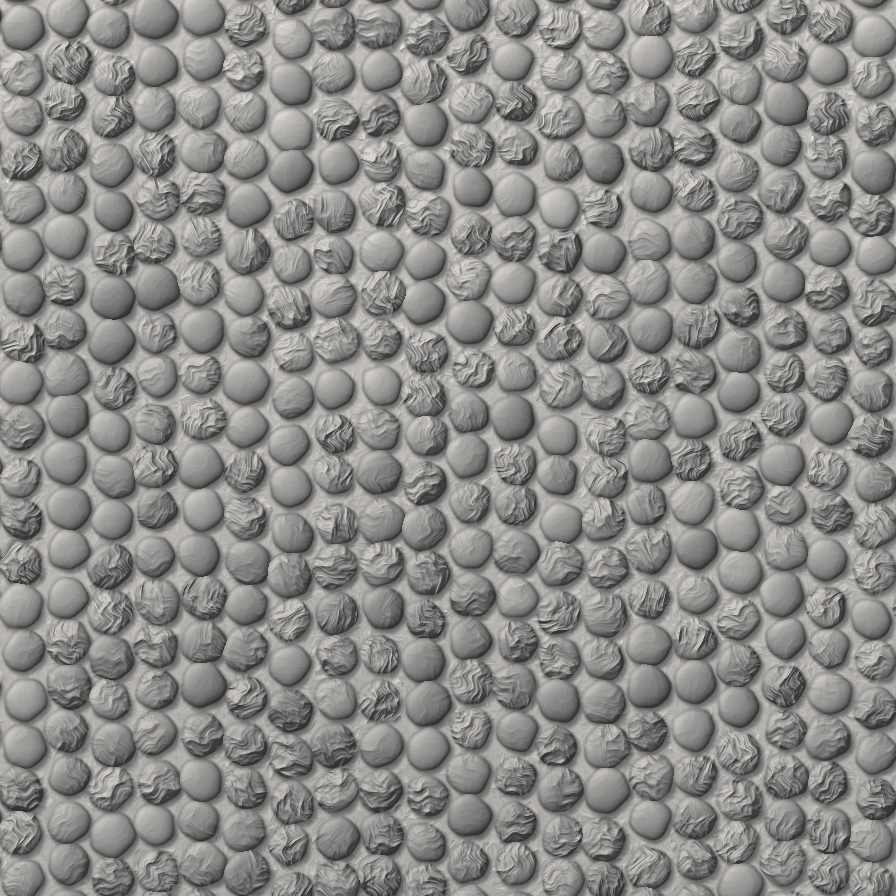
Write a WebGL 2 fragment shader that draws this texture.

```glsl
#version 300 es
precision highp float;
// Staggered columns of crumpled grey domes pressed into a pale membrane, lit from the upper left.

#define COLUMNS 20.0
#define RADIUS 0.485
#define RADIUS_VARIATION 0.07
#define JITTER 0.13
#define STAGGER 0.55
#define CRUMPLE 0.95
#define TILT 0.34
#define AMBIENT 0.235
#define DIFFUSE 0.475
#define MEMBRANE 0.70
#define SHADOW 0.36
#define TINT vec3(1.012, 1.0, 0.986)

uniform vec2 u_resolution;
out vec4 fragColor;

vec2 hash2(vec2 p) {
    vec3 q = fract(p.xyx * vec3(0.1031, 0.1030, 0.0973));
    q += dot(q, q.yzx + 33.33);
    return fract((q.xx + q.yz) * q.zy);
}

mat2 rotation(float a) {
    float c = cos(a), s = sin(a);
    return mat2(c, s, -s, c);
}

// Squared distance to the nearest scattered point: soft hollows, sharp ridges.
float cellular(vec2 p) {
    vec2 cell = floor(p), f = p - cell;
    float nearest = 4.0;
    for (int j = -1; j <= 1; j++)
    for (int i = -1; i <= 1; i++) {
        vec2 o = vec2(i, j);
        vec2 d = o + hash2(cell + o + 71.0) - f;
        nearest = min(nearest, dot(d, d));
    }
    return nearest;
}

// Height of the wrinkled foil, with broad facets and finer creases.
float foil(vec2 p) {
    p += 0.11 * sin(p.yx * 5.3 + 1.7) + 0.04 * sin(p.yx * 14.0 + p * 6.0);
    p *= vec2(0.85, 1.4);
    return 0.15 * cellular(p * 1.9)
         + 0.065 * cellular(p * 4.3 + 9.0)
         + 0.026 * cellular(p * 8.5 + 23.0);
}

float columnShift(float column) {
    return STAGGER * (hash2(vec2(column + 40.0, 7.0)).x - 0.5) + 0.12 * sin(column * 1.9);
}

void main() {
    vec2 uv = gl_FragCoord.xy / u_resolution.y;
    vec2 p = uv * COLUMNS;
    p += 0.025 * sin(p.yx * 5.1 + p * 1.3) + 0.012 * sin(p.yx * 13.0);

    // Find the nearest dome and the closest cast shadow.
    float dist = 9.0, shade = 9.0;
    vec2 local = vec2(0.0), id = vec2(0.0);
    for (int i = -1; i <= 1; i++) {
        float column = floor(p.x) + float(i);
        float shift = columnShift(column);
        for (int j = -1; j <= 1; j++) {
            vec2 cell = vec2(column, floor(p.y - shift) + float(j));
            vec2 center = cell + 0.5 + vec2(0.0, shift);
            center += JITTER * (hash2(cell + 13.0) - 0.5);
            float radius = RADIUS + RADIUS_VARIATION * (hash2(cell + 57.0).x - 0.5);
            vec2 q = (p - center) / radius;
            float d = length(q);
            shade = min(shade, length(q - vec2(0.13, -0.17)));
            if (d < dist) {
                dist = d;
                local = q;
                id = cell;
            }
        }
    }
    vec2 traits = hash2(id + 101.0);
    vec2 lean = hash2(id + 151.0) - 0.5;
    float dome = 1.0 - smoothstep(0.93, 1.03, dist);

    // Foil slope, measured in a frame turned differently for each dome.
    mat2 turn = rotation(traits.y * 6.2832);
    vec2 foilPos = turn * (local * 0.5) + id * 3.7;
    float e = 0.03;
    float h = foil(foilPos);
    vec2 slope = vec2(foil(foilPos + vec2(e, 0.0)) - h, foil(foilPos + vec2(0.0, e)) - h) / e;
    slope = slope * turn;
    float patchiness = smoothstep(-0.7, 0.5, dot(local, normalize(lean + 0.001)) + traits.x - 0.3);
    float roughness = CRUMPLE * smoothstep(0.1, 0.75, traits.x) * patchiness + 0.07;

    // Dome lighting: flattened top, steep flank, darkened rim.
    vec3 light = normalize(vec3(-0.5, 0.55, 0.75));
    vec2 bulge = local * (0.36 + 0.5 * dist * dist);
    float rise = sqrt(max(1.0 - dot(bulge, bulge), 0.15));
    vec3 normal = normalize(vec3(bulge + TILT * lean - roughness * slope, rise));
    float lambert = max(dot(normal, light), 0.0);
    float domeTone = AMBIENT + DIFFUSE * lambert + 0.08 * pow(lambert, 10.0);
    domeTone *= 1.0 - 0.17 * smoothstep(0.78, 1.0, dist);

    // Membrane lighting: slight wrinkles and soft contact shadows.
    float wrinkle = dot(slope, light.xy) * (0.06 + 0.12 * roughness);
    float membraneTone = MEMBRANE - wrinkle;
    membraneTone *= 1.0 - SHADOW * (1.0 - smoothstep(0.86, 1.17, shade));
    membraneTone *= 1.0 - 0.10 * (1.0 - smoothstep(0.98, 1.12, dist));

    // Broad drift of brightness across the sheet.
    float tone = mix(membraneTone, domeTone, dome);
    tone *= 0.96 + 0.11 * uv.y + 0.02 * sin(uv.x * 9.0 + 1.0) * sin(uv.y * 7.0);
    tone += 0.03 * (traits.y - 0.5) * dome;
    fragColor = vec4(clamp(tone * TINT, 0.0, 1.0), 1.0);
}
```
